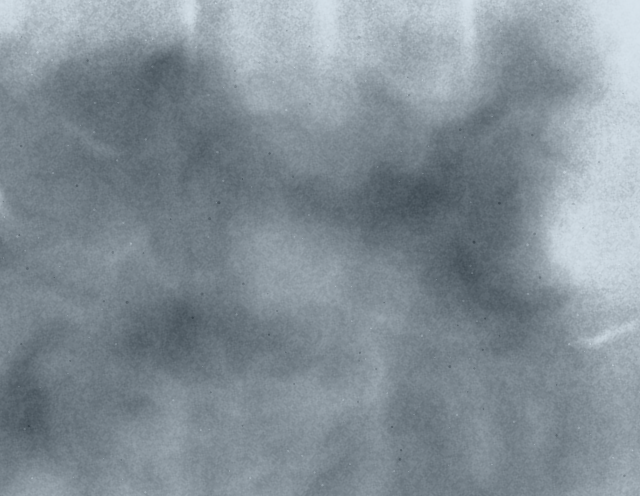
Write a Shadertoy shader that draws this texture.

```glsl
// Blue-grey smoky film: domain-warped value noise forms the clouds, soft
// elliptical masses set the dark and pale regions, and worn top and right
// edges, faint vertical streaks, fine grain and specks finish the surface.

float hash(vec2 p) {
    vec3 h = fract(vec3(p.xyx) * 0.1031);
    h += dot(h, h.yzx + 33.33);
    return fract((h.x + h.y) * h.z);
}

float noise(vec2 p) {
    vec2 cell = floor(p), f = fract(p);
    f = f * f * (3.0 - 2.0 * f);
    float low = mix(hash(cell), hash(cell + vec2(1, 0)), f.x);
    float high = mix(hash(cell + vec2(0, 1)), hash(cell + vec2(1, 1)), f.x);
    return mix(low, high, f.y);
}

float fbm(vec2 p) {
    float sum = 0.0, amp = 0.5;
    for (int i = 0; i < 6; i++) {
        sum += amp * noise(p);
        p = mat2(1.6, 1.2, -1.2, 1.6) * p + 17.3;
        amp *= 0.5;
    }
    return sum;
}

// Soft elliptical mass, 1 at its centre
float mass(vec2 p, vec2 centre, vec2 radius) {
    vec2 d = (p - centre) / radius;
    return exp(-dot(d, d));
}

// Sparse round dots, one candidate per grid cell
float specks(vec2 p, float scale, float density) {
    vec2 cell = floor(p * scale);
    vec2 centre = 0.3 + 0.4 * vec2(hash(cell + 5.0), hash(cell + 91.0));
    float size = 0.1 + 0.16 * hash(cell + 37.0);
    float dotMask = 1.0 - smoothstep(size * 0.4, size, length(fract(p * scale) - centre));
    return dotMask * step(1.0 - density, hash(cell));
}

void mainImage(out vec4 fragColor, in vec2 fragCoord) {
    vec2 p = fragCoord / iResolution.y;
    vec2 uv = fragCoord / iResolution.xy;

    // Warped coordinates feather every large shape
    vec2 warp = vec2(fbm(p * 4.0 + 3.1), fbm(p * 4.0 + 41.7)) - 0.5;
    vec2 q = p + 0.22 * warp;

    // Clouds and thin curling wisps
    float tone = 0.555 + 0.26 * (fbm(q * 3.5 + 8.0) - 0.5);
    tone += 0.16 * (fbm(q * 11.0 + 23.0) - 0.5);
    float ridge = 1.0 - abs(2.0 * fbm(q * 5.0 + 60.0) - 1.0);
    tone += 0.05 * (pow(ridge, 4.0) - 0.5);

    // Dark masses
    tone -= 0.17 * mass(q, vec2(0.88, 0.61), vec2(0.15, 0.14));
    tone -= 0.15 * mass(q, vec2(0.95, 0.40), vec2(0.14, 0.14));
    tone -= 0.06 * mass(q, vec2(0.87, 0.15), vec2(0.07, 0.16));
    tone -= 0.13 * mass(q, vec2(0.36, 0.79), vec2(0.14, 0.16));
    tone -= 0.12 * mass(q, vec2(0.55, 0.63), vec2(0.18, 0.09));
    tone -= 0.08 * mass(q, vec2(0.24, 0.64), vec2(0.13, 0.12));
    tone -= 0.12 * mass(q, vec2(0.33, 0.37), vec2(0.13, 0.09));
    tone -= 0.08 * mass(q, vec2(0.48, 0.35), vec2(0.07, 0.06));
    tone -= 0.12 * mass(q, vec2(0.06, 0.17), vec2(0.14, 0.13));
    tone -= 0.08 * mass(q, vec2(1.12, 0.82), vec2(0.17, 0.17));

    // Pale patches
    tone += 0.16 * mass(q, vec2(1.15, 0.46), vec2(0.08, 0.06));
    tone += 0.09 * mass(q, vec2(0.54, 0.86), vec2(0.10, 0.10));
    tone += 0.18 * mass(q, vec2(0.00, 0.62), vec2(0.025, 0.05));
    tone += 0.14 * mass(q, vec2(1.25, 0.28), vec2(0.07, 0.018));

    // Worn light edges, broken up by the warp
    float topWear = smoothstep(0.76, 1.03, uv.y + 0.35 * warp.y);
    float rightWear = smoothstep(0.84, 1.0, uv.x + 0.3 * warp.x);
    rightWear *= mix(0.25, 1.0, smoothstep(0.1, 0.55, uv.y));
    float corner = mass(uv, vec2(0.0, 1.0), vec2(0.16, 0.2));
    tone += 0.20 * topWear + 0.28 * rightWear + 0.10 * corner;

    // Vertical streaks: pale drips at the top, faint ones at the bottom
    for (int i = 0; i < 3; i++) {
        float x = 0.38 + 0.28 * float(i) + 0.05 * warp.x;
        float width = 0.015 + 0.012 * float(i % 2);
        tone += 0.16 * mass(p, vec2(x, 1.0), vec2(width, 0.12));
    }
    float streak = noise(vec2(p.x * 16.0 + warp.x * 2.0, p.y * 1.5)) - 0.5;
    tone += streak * (0.10 * topWear + 0.06 * (1.0 - smoothstep(0.05, 0.4, uv.y)));

    // Fine grain, stronger on the worn areas
    vec2 g = mat2(0.8, 0.6, -0.6, 0.8) * p;
    float grain = 0.7 * noise(g * 290.0) + 0.3 * noise(g * 130.0 + 50.0) - 0.5;
    tone += grain * (0.09 + 0.06 * max(topWear, rightWear));

    // Dust and pinholes
    tone += 0.09 * specks(p, 70.0, 0.025);
    tone -= 0.10 * specks(p + 3.7, 60.0, 0.02);

    // Cool tint, with highlights rolled off
    tone = min(tone, 0.78 + 0.12 * (1.0 - exp(-max(tone - 0.78, 0.0) / 0.12)));
    vec3 color = vec3(tone) + vec3(-0.045, 0.0, 0.032);
    fragColor = vec4(clamp(color, 0.0, 1.0), 1.0);
}
```
